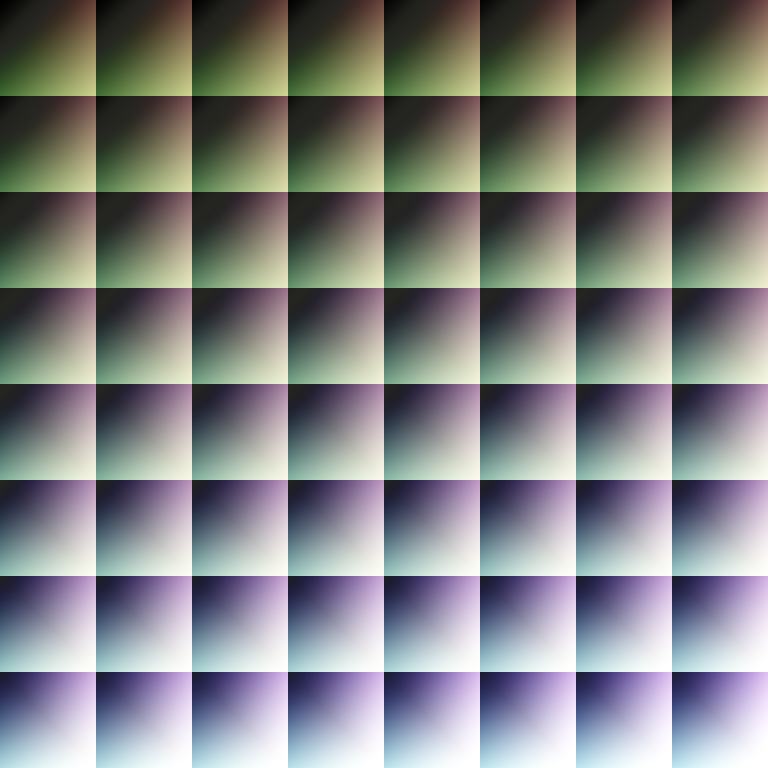
Write a Shadertoy shader that draws this pattern.

```glsl
// Draws an 8 by 8 grid of colour-cube slices, graded to a soft, faded film look.

const float TILES = 8.0;
const int SAMPLES = 2;

// Mixes the channels, then applies a contrast curve and lifted shadows.
vec3 gradeColor(vec3 c) {
    // Crosstalk between channels fades the saturation
    vec3 tone = c.r * vec3(0.43, 0.33, 0.31)
              + c.g * vec3(0.33, 0.44, 0.29)
              + c.b * vec3(0.24, 0.23, 0.40);

    // Brighter tints beside the neutral diagonal, held-back corners
    tone += vec3(0.07, 0.09, 0.11) * abs(c.r - c.g) * c.b;
    tone -= 0.10 * c.b * (1.0 - c.r) * (1.0 - c.g);
    tone -= 0.07 * c.r * c.g * (1.0 - c.b);

    vec3 graded = smoothstep(0.0, 1.0, 0.51 + 1.12 * (tone - 0.5));

    // Charcoal shadow floor with faint bands, falling to black at zero
    float level = dot(c, vec3(1.0 / 3.0));
    float band = 1.0 + 0.12 * cos(28.0 * (level - 0.2));
    vec3 shadow = vec3(0.125, 0.125, 0.11) * band * smoothstep(0.0, 0.15, level);

    // Soft maximum of the curve and the floor
    return pow(pow(graded, vec3(4.0)) + pow(shadow, vec3(4.0)), vec3(0.25));
}

// Red runs right, green runs down, and blue rises from tile to tile.
vec3 cubeColor(vec2 uv, float tiles) {
    vec2 grid = vec2(uv.x, 1.0 - uv.y) * tiles;
    vec2 cell = clamp(floor(grid), 0.0, tiles - 1.0);
    float blue = (cell.x + cell.y * tiles) / (tiles * tiles - 1.0);
    return vec3(grid - cell, blue);
}

void mainImage(out vec4 fragColor, in vec2 fragCoord) {
    vec3 total = vec3(0.0);

    // Subpixel samples smooth the tile borders
    for (int j = 0; j < SAMPLES; j++) {
        for (int i = 0; i < SAMPLES; i++) {
            vec2 offset = (vec2(i, j) + 0.5) / float(SAMPLES) - 0.5;
            vec2 uv = (fragCoord + offset) / iResolution.xy;
            total += gradeColor(cubeColor(uv, TILES));
        }
    }

    fragColor = vec4(total / float(SAMPLES * SAMPLES), 1.0);
}
```
